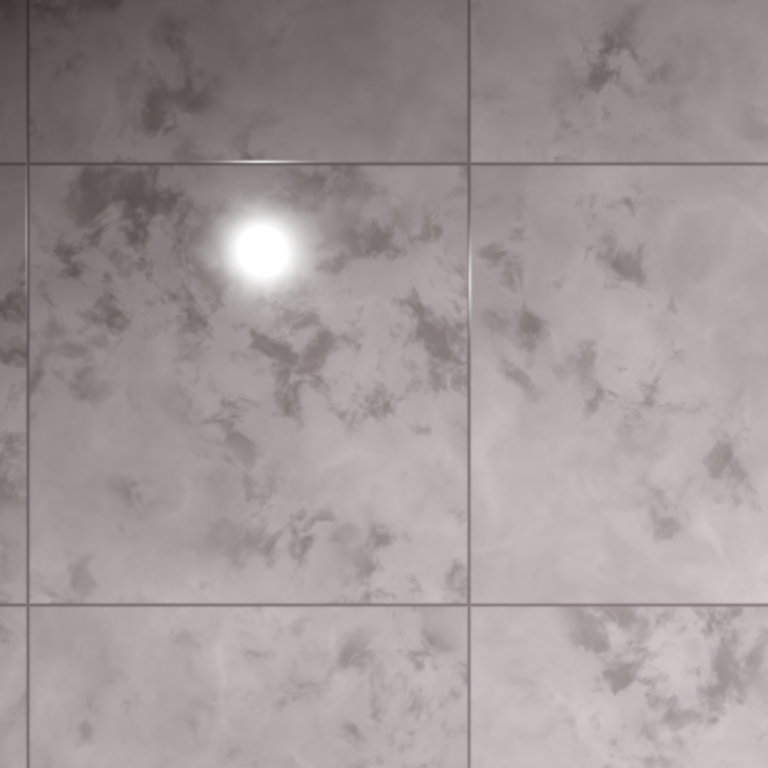
A Shadertoy shader for this texture:

```glsl
// Draws glossy grey marble wall tiles with thin joints, uneven light and a lamp reflection.

const float TILE_SIZE = 0.5743;
const vec2 JOINT_ORIGIN = vec2(0.0365, 0.2122);
const float JOINT_SPREAD = 0.0024;
const vec2 LAMP = vec2(0.339, 0.676);

const vec3 SHADOW_STONE = vec3(0.22, 0.19, 0.18);
const vec3 LIT_STONE = vec3(0.78, 0.74, 0.75);
const vec3 STAIN_TINT = vec3(0.73, 0.71, 0.69);
const vec3 JOINT_TINT = vec3(0.68, 0.65, 0.66);
const vec3 GLOSS = vec3(1.0);

// Sine-free hash from a 2D cell to 0..1
float hash(vec2 p) {
    vec3 q = fract(p.xyx * 0.1031);
    q += dot(q, q.yzx + 33.33);
    return fract((q.x + q.y) * q.z);
}

float noise(vec2 p) {
    vec2 cell = floor(p);
    vec2 f = fract(p);
    f = f * f * (3.0 - 2.0 * f);
    float low = mix(hash(cell), hash(cell + vec2(1, 0)), f.x);
    float high = mix(hash(cell + vec2(0, 1)), hash(cell + vec2(1, 1)), f.x);
    return mix(low, high, f.y);
}

// Layered noise centred on zero; gain sets the roughness
float fbm(vec2 p, float gain) {
    float sum = 0.0;
    float total = 0.0;
    float weight = 1.0;
    for (int i = 0; i < 4; i++) {
        sum += weight * (noise(p) - 0.5);
        total += weight;
        p = mat2(1.6, 1.2, -1.2, 1.6) * p + 17.3;
        weight *= gain;
    }
    return sum / total;
}

// Soft short vein along the middle level of a smooth noise field
float vein(vec2 p, float width) {
    float level = (noise(p) - 0.5) / width;
    float presence = smoothstep(0.50, 0.85, noise(p * 1.1 + 41.0));
    return presence * exp(-level * level);
}

// Cloudy stone with loose clusters of small faint stains
vec3 marble(vec3 base, vec2 p, float stainStrength) {
    vec2 warp = vec2(fbm(p * 9.0, 0.5), fbm(p * 9.0 + 31.7, 0.5)) * 0.05;
    vec2 q = p + warp;
    float cloud = fbm(q * 5.0, 0.5);
    float mottle = fbm(q * 15.0 + 9.0, 0.65);
    float speckle = fbm(q * 34.0 + 25.0, 0.6);
    float cluster = smoothstep(-0.16, 0.24, fbm(q * 7.0 + 63.0, 0.55));
    float stain = cluster * smoothstep(-0.07, 0.26, 0.65 * mottle + 0.75 * speckle);
    float veins = vein(q * 10.0, 0.06) + vein(q.yx * 14.0 + 80.0, 0.07);

    vec3 stone = base * (1.0 + 0.20 * cloud - 0.14 * mottle + 0.05 * speckle);
    stone *= mix(vec3(1.0), STAIN_TINT, stain * stainStrength);
    return stone * (1.0 + 0.035 * veins);
}

// Light falls off towards the upper left
float wallLight(vec2 uv) {
    float fromTop = 0.66 * pow(uv.y, 1.8) * (1.0 - 0.45 * uv.x);
    float fromLeft = 0.21 * (1.0 - uv.x) * (1.0 - uv.x);
    return clamp(1.0 - fromTop - fromLeft, 0.0, 1.0);
}

float glow(vec2 offset, float radius) {
    return exp(-dot(offset, offset) / (radius * radius));
}

// Soft reflection whose halo drifts to the lower right
float lampGlare(vec2 offset) {
    return 1.20 * glow(offset, 0.053)
         + 0.22 * glow(offset - vec2(0.028, -0.034), 0.056)
         + 0.06 * glow(offset, 0.100);
}

// Highlight streak on a joint edge
float glint(vec2 offset, vec2 spread) {
    vec2 s = offset / spread;
    return exp(-dot(s, s));
}

void mainImage(out vec4 fragColor, in vec2 fragCoord) {
    vec2 uv = fragCoord / iResolution.xy;
    float pixel = 1.0 / iResolution.y;

    // Tile grid and stone, varied per tile
    vec2 grid = (uv - JOINT_ORIGIN) / TILE_SIZE;
    vec2 tile = floor(grid);
    vec2 slab = uv + 20.0 + 30.0 * vec2(hash(tile + 12.0), hash(tile + 47.0));
    float light = wallLight(uv);
    vec3 base = mix(SHADOW_STONE, LIT_STONE, light);
    vec3 color = marble(base, slab, mix(1.25, 0.70, light));

    // Thin joints with a soft profile
    vec2 toJoint = abs(fract(grid - 0.5) - 0.5) * TILE_SIZE;
    float d = min(toJoint.x, toJoint.y) / max(JOINT_SPREAD, pixel);
    color = mix(color, base * JOINT_TINT, 0.90 * exp(-d * d));

    // Lamp reflection and streaks on the nearest joint edges
    vec2 corner = JOINT_ORIGIN + vec2(TILE_SIZE);
    float shine = lampGlare(uv - LAMP);
    shine += 0.75 * glint(uv - vec2(LAMP.x, corner.y + 0.003), vec2(0.050, 0.0020));
    shine += 0.70 * glint(uv - vec2(corner.x + 0.001, 0.635), vec2(0.0024, 0.055));
    shine += 0.30 * glint(uv - vec2(JOINT_ORIGIN.x - 0.002, 0.690), vec2(0.0020, 0.080));
    color = mix(color, GLOSS, clamp(shine, 0.0, 1.0));

    fragColor = vec4(color, 1.0);
}
```
